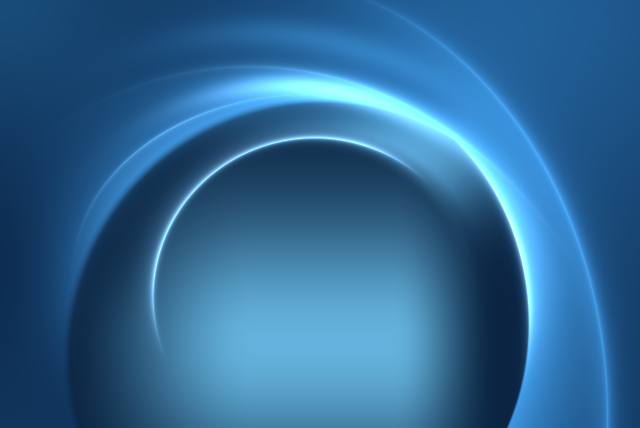
Write a WebGL 1 fragment shader that draws this background.

```glsl
precision highp float;
// Glowing blue arcs sweeping around a softly lit dark disc.
uniform vec2 u_resolution;

const vec3 NAVY = vec3(0.065, 0.21, 0.365);
const vec3 ABYSS = vec3(0.04, 0.14, 0.255);
const vec3 AZURE = vec3(0.18, 0.39, 0.53);
const vec3 LAGOON = vec3(0.35, 0.56, 0.61);
const vec3 ICE = vec3(0.64, 0.84, 0.98);

// Approximate signed distance to an ellipse, positive outside.
float ellipse(vec2 p, vec2 center, vec2 radii) {
  vec2 q = p - center;
  float f = length(q / radii);
  return (f - 1.0) * f / max(length(q / (radii * radii)), 0.001);
}

float bell(float x, float width) {
  return exp(-x * x / (width * width));
}

float blob(vec2 p, vec2 center, vec2 size) {
  vec2 q = (p - center) / size;
  return exp(-dot(q, q));
}

float line(float d, float width) {
  return exp(-abs(d) / width);
}

// Light that starts at an edge and fades only on its outer side.
float outerGlow(float d, float width) {
  return smoothstep(-0.004, 0.004, d) * exp(-max(d, 0.0) / width);
}

// Edge of the large disc: a circle, tightened on its right side.
float discEdge(vec2 p) {
  float wide = ellipse(p, vec2(0.002, 0.17), vec2(0.594));
  float tight = ellipse(p, vec2(-0.027, 0.248), vec2(0.516, 0.57));
  return mix(wide, max(wide, tight), smoothstep(0.0, 0.25, p.x));
}

vec3 backdrop(vec2 p, float rim) {
  float shell = ellipse(p, vec2(-0.164, 0.023), vec2(0.836, 1.035));
  float veil = ellipse(p, vec2(-0.164, -0.281), vec2(0.9375, 1.125));
  float right = smoothstep(-0.1, 0.45, p.x);

  vec3 col = NAVY;
  col += vec3(0.06, 0.15, 0.21) * blob(p, vec2(0.45, 1.0), vec2(0.65, 0.5));
  col += vec3(0.03, 0.08, 0.1) * blob(p, vec2(-0.75, 1.0), vec2(0.25));
  col -= vec3(0.025, 0.06, 0.08) * blob(p, vec2(-0.72, 0.38), vec2(0.2, 0.25));

  // Broad halo, cut softly by the outer shell.
  float halo = exp(-max(rim, 0.0) / mix(0.08, 0.16, right));
  halo *= mix(0.8 * smoothstep(0.0, 0.6, p.y), 1.0, right);
  halo *= mix(0.3, 1.0, smoothstep(0.035, -0.03, shell));
  col += AZURE * halo;

  // Shell edge and the faint sweeps above the ring.
  float shellFade = mix(0.5, 1.0, smoothstep(0.9, 0.5, p.y));
  col += vec3(0.09, 0.19, 0.27) * shellFade * line(shell, 0.025) * right;
  col += vec3(0.06, 0.1, 0.12) * line(shell, 0.004) * right;
  float veilFade = blob(p, vec2(0.1, 0.75), vec2(0.4, 0.3));
  col += vec3(0.15, 0.23, 0.25) * veilFade * line(veil, 0.008);
  col += vec3(0.07, 0.14, 0.19) * veilFade * smoothstep(0.01, -0.03, veil);
  col += vec3(0.06, 0.12, 0.15) * bell(veil - 0.08, 0.035)
       * blob(p, vec2(-0.05, 0.9), vec2(0.3, 0.2));
  col -= vec3(0.03, 0.07, 0.09) * bell(veil - 0.04, 0.03)
       * blob(p, vec2(0.26, 0.82), vec2(0.2, 0.12));
  return col;
}

vec3 disc(vec2 p, float rim) {
  float ring = ellipse(p, vec2(-0.012, 0.307), vec2(0.378, 0.371));
  float within = smoothstep(0.02, -0.01, ring);

  // Pool of light low in the disc.
  float pool = bell(p.y - 0.2, 0.3) * smoothstep(-0.62, -0.15, p.x);
  pool *= 1.0 - smoothstep(0.17, 0.42, p.x);
  pool *= mix(1.0, mix(0.45, 1.0, within), smoothstep(0.2, 0.45, p.y));
  vec3 col = ABYSS + LAGOON * pool;

  // Reflection in the gap at the upper right.
  float gap = smoothstep(-0.035, 0.035, ring);
  col += vec3(0.28, 0.46, 0.53) * gap * blob(p, vec2(0.24, 0.64), vec2(0.2, 0.15));
  col += vec3(0.06, 0.14, 0.18) * gap * blob(p, vec2(0.0, 0.74), vec2(0.3, 0.08));

  // Thin inner ring, fading at both ends.
  float ringFade = smoothstep(0.14, 0.42, p.y) * (1.0 - smoothstep(0.08, 0.27, p.x));
  col += ICE * ringFade * (0.75 * line(ring, 0.004) + 0.35 * outerGlow(ring, 0.025));
  col += vec3(0.04, 0.1, 0.14) * line(rim, 0.015) * smoothstep(0.0, 0.5, p.y);
  return col;
}

void main() {
  vec2 p = (gl_FragCoord.xy - vec2(0.5 * u_resolution.x, 0.0)) / u_resolution.y;
  float rim = discEdge(p);
  float softness = mix(0.012, 0.004, smoothstep(-0.3, 0.3, p.x));
  vec3 col = mix(disc(p, rim), backdrop(p, rim), smoothstep(-softness, softness, rim));

  // White-hot rim on the right.
  float rimFade = blob(p, vec2(0.46, 0.43), vec2(0.22, 0.27)) * smoothstep(0.0, 0.3, p.y);
  col += ICE * rimFade * (0.8 * line(rim, 0.006) + 0.4 * outerGlow(rim, 0.035));

  // Bright streak across the crown and a fine arc on the left.
  float streak = ellipse(p, vec2(-0.086, 0.125), vec2(0.674));
  col += ICE * 0.6 * bell(streak, 0.025) * bell(p.x - 0.02, 0.27) * step(0.3, p.y);
  float thread = ellipse(p, vec2(-0.027, 0.355), vec2(0.551, 0.424));
  float threadFade = blob(p, vec2(-0.36, 0.67), vec2(0.25, 0.2));
  col += ICE * threadFade * (0.28 * line(thread, 0.003) + 0.08 * outerGlow(-thread, 0.04));

  gl_FragColor = vec4(clamp(col, 0.0, 1.0), 1.0);
}
```
